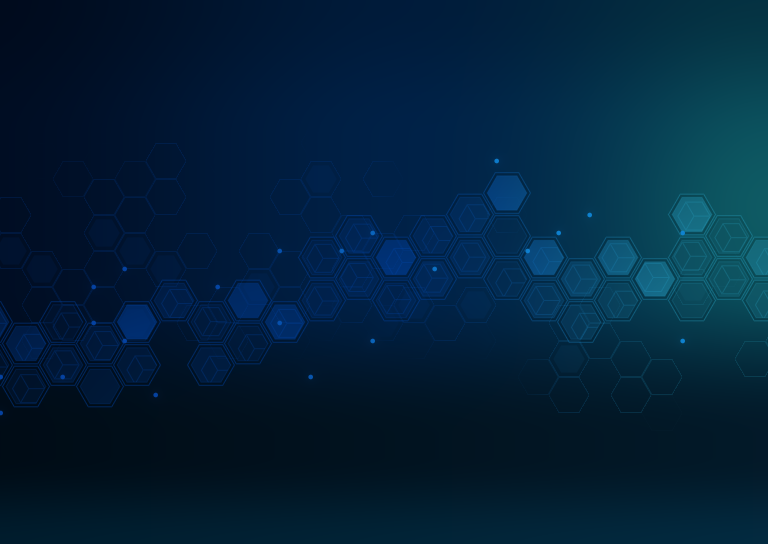
This background is drawn by a Shadertoy shader. Its source:

```glsl
// Band of translucent hexagons and glowing nodes across a deep blue to teal gradient.

float hash(vec2 p) {
    return fract(sin(dot(p, vec2(12.99, 78.23))) * 4375.85);
}

float bell(float x, float sharpness) {
    return exp(-x * x * sharpness);
}

// Nearest centre of a flat-topped honeycomb; pitch spans two columns by one row.
vec2 hexCenter(vec2 p, vec2 pitch) {
    vec2 a = round(p / pitch) * pitch;
    vec2 b = (round(p / pitch - 0.5) + 0.5) * pitch;
    return distance(p, a) < distance(p, b) ? a : b;
}

float hexDist(vec2 p, float apothem) {
    p = abs(p);
    return max(p.y, p.y * 0.5 + p.x * 0.866) - apothem;
}

// Distance to three spokes 120 degrees apart.
float spokeDist(vec2 p) {
    float angle = mod(atan(p.y, p.x) + 1.0472, 2.0944) - 1.0472;
    return abs(length(p) * sin(angle));
}

float fill(float d, float soft) {
    return clamp(0.5 - d / soft, 0.0, 1.0);
}

float line(float d, float soft) {
    return fill(abs(d) - 0.5, soft);
}

// Height of the band at column k, measured down from the top.
float bandCenter(float k) {
    return 352.0 - 84.0 * smoothstep(4.5, 9.5, k)
        - 52.0 * bell(k - 4.0, 4.0) + 7.0 * bell(k - 7.0, 4.0)
        - 36.0 * bell(k - 12.6, 0.83) + 22.0 * bell(k - 15.5, 0.5)
        - 12.0 * bell(k - 18.5, 1.0);
}

bool inBand(float k, float y) {
    float halfHeight = 36.0 + 11.0 * (bell(k - 13.0, 4.0) + bell(k - 18.0, 4.0));
    return abs(y - bandCenter(k)) < halfHeight;
}

vec3 backdrop(vec2 uv) {
    vec3 color = mix(vec3(0.0, 0.05, 0.135), vec3(0.0, 0.13, 0.28), smoothstep(-0.05, 0.55, uv.x));
    color = mix(color, vec3(0.015, 0.215, 0.3), smoothstep(0.5, 1.0, uv.x));
    color *= mix(0.82, 1.0, smoothstep(0.0, 0.25, uv.y));
    vec2 toGlow = (uv - vec2(1.02, 0.38)) * vec2(1.0, 0.8);
    color += vec3(0.04, 0.14, 0.09) * exp(-dot(toGlow, toGlow) * 22.0);
    vec3 ground = vec3(0.0, 0.045, 0.085) + uv.x * vec3(0.01, 0.055, 0.075);
    color = mix(color, ground, smoothstep(0.52, 0.8, uv.y));
    return color + vec3(0.0, 0.065, 0.09) * smoothstep(0.84, 1.0, uv.y);
}

void mainImage(out vec4 fragColor, in vec2 fragCoord) {
    // The canvas is 768 units wide, with y running down.
    float soft = 768.0 / iResolution.x;
    vec2 p = vec2(fragCoord.x, iResolution.y - fragCoord.y) * soft;
    vec2 uv = vec2(p.x / 768.0, 1.0 - fragCoord.y / iResolution.y);
    vec3 color = backdrop(uv);
    vec3 tint = mix(vec3(0.0, 0.25, 0.62), vec3(0.13, 0.56, 0.67), smoothstep(0.5, 0.95, uv.x));

    // Faint fine honeycomb, above the band on the left and below it on the right
    vec2 finePitch = vec2(62.0, 36.0), fineOrigin = vec2(11.0, 179.0);
    vec2 fine = hexCenter(p - fineOrigin, finePitch);
    vec2 fineId = round(fine / finePitch * 2.0);
    float side = smoothstep(0.2, 0.85, uv.x);
    float veil = bandCenter((fine.x - 15.0) / 37.0) + mix(-95.0, 75.0, side);
    float reach = abs(fine.y + fineOrigin.y - veil) / mix(90.0, 65.0, side);
    float pick = hash(fineId);
    float fineShown = step(0.4, pick) * (1.0 - smoothstep(0.7, 1.1, reach));
    float fineEdge = hexDist(p - fineOrigin - fine, 17.6);
    color = mix(color, tint, fineShown * 0.24 * line(fineEdge, soft));
    color = mix(color, tint, fineShown * step(0.82, pick) * 0.09 * fill(fineEdge + 4.0, soft));

    // Large cells: dark rim, thin outline, filled core and an inner cube
    vec2 pitch = vec2(74.0, 43.0), origin = vec2(26.0, 343.5);
    vec2 cell = hexCenter(p - origin, pitch);
    vec2 local = p - origin - cell;
    vec2 id = round(cell / pitch * 2.0);
    float k = id.x, y = cell.y + origin.y;
    if (inBand(k, y)) {
        bool isTop = !inBand(k, y - 43.0);
        float crest = smoothstep(11.0, 12.5, k) - smoothstep(18.0, 19.5, k);
        float level = 0.13 + 0.14 * hash(id + 3.0);
        if (isTop) level = clamp(0.3 + 0.3 * cos((k - 3.0) * 1.795) + 0.32 * crest, 0.14, 0.64);
        level *= mix(0.7, 1.0, smoothstep(0.0, 0.2, uv.x));
        float core = fill(hexDist(local, 17.2), soft);
        color *= 1.0 - 0.1 * fill(hexDist(local, 20.5), soft);
        color = mix(color, tint, level * core * (0.92 + local.y * 0.006));
        color = mix(color, tint * 1.1, 0.45 * line(hexDist(local, 20.3), soft));
        color = mix(color, tint * 1.1, 0.22 * line(hexDist(local, 17.2), soft));

        vec2 cube = local - vec2(5.0, 4.0) * (hash(id + 7.0) * 2.0 - 0.4);
        float cubeEdge = hexDist(cube, 14.0);
        float wire = max(line(cubeEdge, soft), line(spokeDist(cube), soft) * fill(cubeEdge, soft));
        color = mix(color, tint * 1.2, 0.24 * wire * core * step(0.25, hash(id + 11.0)));
    }

    // Glowing nodes on vertices of the fine honeycomb
    vec2 nodeOrigin = fineOrigin + vec2(20.7, 0.0);
    vec2 node = hexCenter(p - nodeOrigin, finePitch);
    float nodeReach = abs(node.y + nodeOrigin.y - bandCenter((node.x + 5.7) / 37.0));
    float nodeShown = step(0.8, hash(round(node / finePitch * 2.0) + 19.0)) * step(nodeReach, 85.0);
    float nodeDist = length(p - nodeOrigin - node);
    vec3 nodeColor = mix(vec3(0.02, 0.27, 0.66), vec3(0.06, 0.53, 0.85), smoothstep(0.2, 0.75, uv.x));
    color = mix(color, nodeColor, nodeShown * (0.85 * fill(nodeDist - 2.3, soft) + 0.1 * exp(-nodeDist * 0.25)));

    fragColor = vec4(color, 1.0);
}
```
